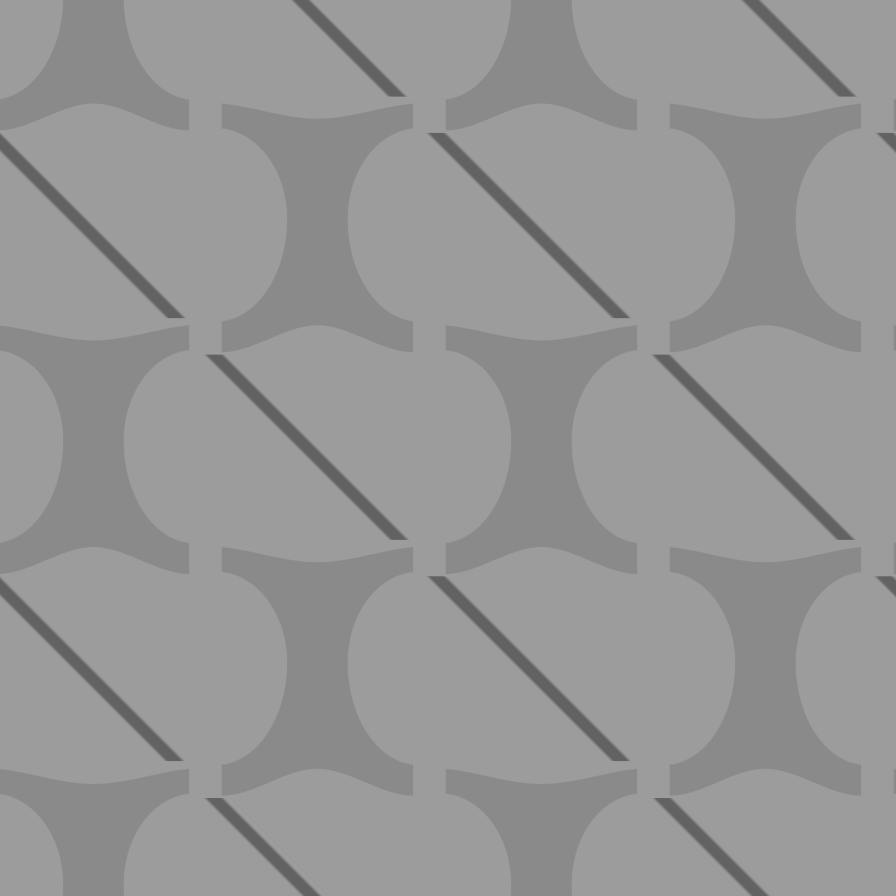
Write a WebGL 1 fragment shader that draws this pattern.

```glsl
precision highp float;

uniform vec2 u_resolution;

#define COLUMNS 4.0
#define PITCH vec2(1.0, 0.99)
#define FIRST_CELL vec2(0.417, 0.052)
#define GROUND vec3(0.61)
#define SPOOL_COLOR vec3(0.54)
#define STROKE_COLOR vec3(0.385)
#define ARM_REACH 0.427
#define STROKE_HALF_WIDTH 0.027
#define STROKE_BLUR 0.009
#define JITTER 0.018

float hash(vec2 p) {
    return fract(sin(dot(p, vec2(127.1, 311.7))) * 43758.5453);
}

// Signed distance to a waisted spool with curved ends, negative inside
float spoolDistance(vec2 p) {
    float x = abs(p.x);
    float t = x / ARM_REACH;
    float topEdge = 0.448 + 0.071 * smoothstep(0.0, 1.15, t);
    float bottomEdge = -0.474 - 0.120 * smoothstep(0.0, 1.0, t);
    float ends = max(p.y - topEdge, bottomEdge - p.y);

    // Side hollows are slightly deeper below the waist
    vec2 radii = vec2(0.318, p.y > 0.0 ? 0.406 : 0.458);
    float hollow = (length(vec2(x - 0.453, p.y) / radii) - 1.0) * radii.x;
    return max(max(x - ARM_REACH, ends), -hollow);
}

// Coverage of a soft diagonal stroke cut off level at both ends
float strokeCoverage(vec2 p, vec2 cell, float pixel) {
    float shift = JITTER * (hash(cell) - 0.5);
    float rowShift = JITTER * (hash(vec2(cell.y, 7.0)) - 0.5);
    float across = abs(p.x + p.y + 0.081 + shift) * 0.7071;
    float soft = max(STROKE_BLUR, 0.5 * pixel);
    float body = 1.0 - smoothstep(-soft, soft, across - STROKE_HALF_WIDTH);
    float cut = max(p.y - 0.385, -0.438 + rowShift - p.y);
    return body * (1.0 - smoothstep(-0.5 * pixel, 0.5 * pixel, cut));
}

void main() {
    float pixel = COLUMNS / u_resolution.y;
    vec2 p = gl_FragCoord.xy * pixel - FIRST_CELL;
    vec2 nearest = floor(p / PITCH + 0.5);
    float spool = 0.0;
    float stroke = 0.0;

    // Checkerboard of spools and strokes; both overhang their cells
    for (int j = -1; j <= 1; j++) {
        for (int i = -1; i <= 1; i++) {
            vec2 cell = nearest + vec2(float(i), float(j));
            vec2 local = p - cell * PITCH;
            if (mod(cell.x + cell.y, 2.0) < 0.5) {
                float d = spoolDistance(local);
                spool = max(spool, 1.0 - smoothstep(-0.7 * pixel, 0.7 * pixel, d));
            } else {
                stroke = max(stroke, strokeCoverage(local, cell, pixel));
            }
        }
    }

    vec3 color = mix(GROUND, SPOOL_COLOR, spool);
    color = mix(color, STROKE_COLOR, stroke);
    gl_FragColor = vec4(color, 1.0);
}
```
